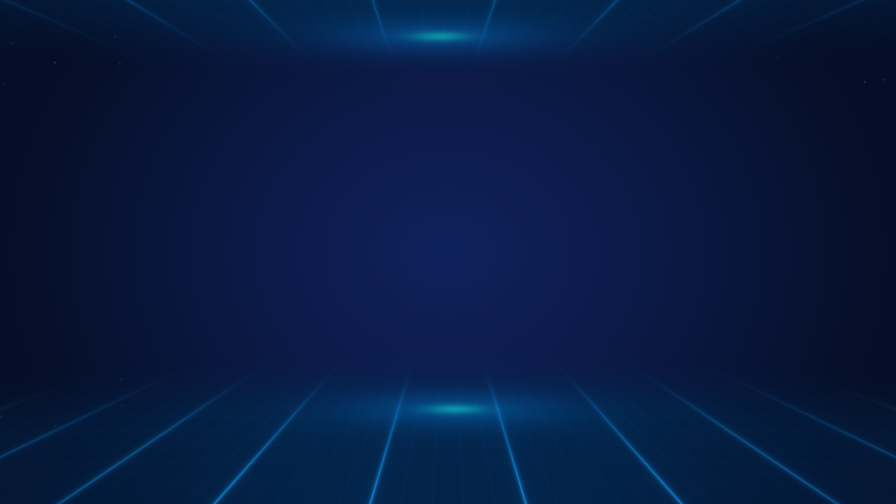
Reproduce this background procedurally as a WebGL 1 fragment shader.

```glsl
precision highp float;
// Dark blue hall with glowing perspective grids on its floor and ceiling.

uniform vec2 u_resolution;

#define WALL_CENTER vec3(0.060, 0.130, 0.360)
#define WALL_EDGE   vec3(0.018, 0.054, 0.148)
#define PLANE_MID   vec3(0.010, 0.140, 0.290)
#define PLANE_SIDE  vec3(0.014, 0.088, 0.205)
#define LINE_COLOR  vec3(0.030, 0.280, 0.400)
#define HALO_COLOR  vec3(0.000, 0.120, 0.190)
#define CORE_COLOR  vec3(0.030, 0.300, 0.150)
#define LINE_WIDTH  0.0028
#define SUBDIVISIONS 5.0
#define SPARK_CELL  0.045

float hash(vec2 p) {
    return fract(sin(dot(p, vec2(127.1, 311.7))) * 4375.85);
}

// Distance to the nearest half-integer
float gridDistance(float v) {
    return abs(fract(v) - 0.5);
}

float gaussian(vec2 p, vec2 size) {
    vec2 q = p / size;
    return exp(-dot(q, q));
}

// Blends one receding plane over the wall; depth grows toward the viewer.
vec3 addPlane(vec3 base, float x, float depth, float tiles, vec2 glow, float lineGain) {
    float d = max(depth, 0.05);
    float side = abs(x);
    float cover = smoothstep(0.22, 0.36, depth - 0.05 * side * side);
    vec3 surface = mix(PLANE_MID, PLANE_SIDE, smoothstep(0.15, 0.9, side));
    vec3 color = mix(base, surface, cover);

    // Main converging rails, measured perpendicular to their slope
    float u = x * tiles / d;
    float slope = inversesqrt(1.0 + x * x / (d * d));
    float railDistance = gridDistance(u) * d / tiles * slope;
    float near = smoothstep(0.25, 0.52, depth);
    float rail = exp(-railDistance / LINE_WIDTH) + 0.12 * exp(-railDistance / 0.012);
    float sideFade = 1.0 - 0.45 * smoothstep(0.4, 0.9, side);
    color += LINE_COLOR * rail * cover * lineGain * sideFade * (0.25 + 0.95 * near);

    // Faint secondary grid
    float columnDistance = gridDistance(u * SUBDIVISIONS + 0.5 * (SUBDIVISIONS - 1.0))
        * d / (tiles * SUBDIVISIONS) * slope;
    float rowDistance = gridDistance(tiles * SUBDIVISIONS * 0.6 / d)
        * d * d / (tiles * SUBDIVISIONS * 0.6);
    float fine = exp(-columnDistance / 0.0016) + 0.6 * exp(-rowDistance / 0.0014);
    color += vec3(0.002, 0.015, 0.022) * fine * cover * sideFade;

    // Horizontal light pool
    vec2 g = vec2(x, depth) - glow;
    color += HALO_COLOR * gaussian(g, vec2(0.20, 0.034));
    color += vec3(0.0, 0.020, 0.035) * gaussian(g, vec2(0.42, 0.065));
    color += CORE_COLOR * gaussian(g, vec2(0.056, 0.0095));
    return color;
}

// Sparse specks near the side walls, at the plane boundaries
float sparks(vec2 p) {
    vec2 cell = floor(p / SPARK_CELL);
    vec2 offset = 0.2 + 0.6 * vec2(hash(cell + 3.1), hash(cell + 7.7));
    float distanceToSpark = length(p - (cell + offset) * SPARK_CELL);
    float present = step(0.75, hash(cell));
    float zone = smoothstep(0.56, 0.70, abs(p.x))
        * smoothstep(0.09, 0.03, abs(abs(p.y - 0.04) - 0.34));
    return present * zone * hash(cell + 5.3) * smoothstep(0.0035, 0.0008, distanceToSpark);
}

void main() {
    vec2 p = (gl_FragCoord.xy - 0.5 * u_resolution) / u_resolution.y;

    // Back wall with a soft central light
    float radius = length(p * vec2(1.0, 1.2));
    float falloff = pow(min(radius / 0.90, 1.0), 1.1);
    vec3 color = mix(WALL_CENTER, WALL_EDGE, falloff);

    // Floor, then ceiling
    color = addPlane(color, p.x, 0.021 - p.y, 1.686, vec2(0.014, 0.333), 1.0);
    color = addPlane(color, p.x + 0.028, p.y - 0.130, 1.523, vec2(0.012, 0.298), 0.75);

    color += vec3(0.03, 0.18, 0.26) * sparks(p);
    gl_FragColor = vec4(clamp(color, 0.0, 1.0), 1.0);
}
```
